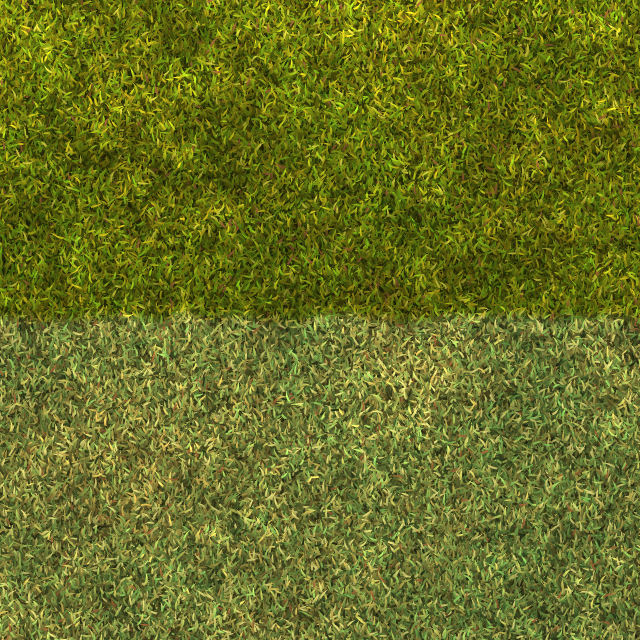
This texture is drawn by a Shadertoy shader. Its source:

```glsl
// A short-cropped lawn seen from above: a deep green strip over a paler, drier one.

// Blades; lengths are in grid cells
const int   LAYERS      = 8;
const float CELLS       = 95.0;   // grid cells across the canvas
const float HALF_WIDTH  = 0.15;
const float MIN_HALF    = 0.45;
const float MAX_HALF    = 0.86;
const float ANGLE_RANGE = 1.9;    // spread around upright, radians
const float MAX_BEND    = 0.35;

// Light and colour
const float MEAN_TONE   = 0.495;
const float TONE_SPREAD = 0.36;
const float MEAN_RED    = 0.92;   // red relative to green
const float RED_SPREAD  = 0.42;
const float LUSH_BLUE   = 0.13;   // blue relative to green, upper strip
const float DRY_BLUE    = 0.45;   // blue relative to green, lower strip
const vec3  STRAW       = vec3(0.75, 0.73, 0.36);
const vec3  RUST        = vec3(0.56, 0.36, 0.19);
const vec3  SOIL        = vec3(0.19, 0.20, 0.06);
const float RUST_SHARE  = 0.015;
const float LUSH_STRAW  = 0.04;
const float DRY_STRAW   = 0.09;

// Layout
const float SEAM_HEIGHT = 0.505;
const float SEAM_BLUR   = 0.012;
const float CLUMP_SCALE = 24.0;
const float PATCH_SCALE = 5.0;

// Integer hash: three random values in 0..1
vec3 hash3(ivec3 cell) {
    uvec3 v = uvec3(cell) * 1664525u + 1013904223u;
    v.x += v.y * v.z; v.y += v.z * v.x; v.z += v.x * v.y;
    v ^= v >> 16u;
    v.x += v.y * v.z; v.y += v.z * v.x; v.z += v.x * v.y;
    return vec3(v >> 8u) / 16777216.0;
}

float valueNoise(vec2 p, int seed) {
    ivec2 i = ivec2(floor(p));
    vec2 f = fract(p);
    f = f * f * (3.0 - 2.0 * f);
    float a = hash3(ivec3(i, seed)).x;
    float b = hash3(ivec3(i + ivec2(1, 0), seed)).x;
    float c = hash3(ivec3(i + ivec2(0, 1), seed)).x;
    float d = hash3(ivec3(i + ivec2(1, 1), seed)).x;
    return mix(mix(a, b, f.x), mix(c, d, f.x), f.y);
}

// Centred noise of two octaves
float cloud(vec2 p, int seed) {
    return 0.65 * valueNoise(p, seed) + 0.35 * valueNoise(p * 2.1 + 7.3, seed + 1) - 0.5;
}

// Colour of one blade; "dry" is 0 in the lush strip and 1 in the dry one
vec3 bladeColor(vec3 pick, float toneRandom, float dry, float patchHue) {
    float tone = MEAN_TONE + TONE_SPREAD * (pick.x + toneRandom - 1.0);
    float red = MEAN_RED + RED_SPREAD * (pick.y - 0.5) + patchHue;
    vec3 color = tone * vec3(red, 1.0, mix(LUSH_BLUE, DRY_BLUE, dry));
    float strawShare = mix(LUSH_STRAW, DRY_STRAW, dry) + 0.15 * patchHue;
    if (pick.z < strawShare) color = STRAW * vec3(1.0, 1.0, mix(0.6, 1.1, dry));
    if (pick.z > 1.0 - RUST_SHARE) color = RUST;
    return color;
}

// Lays one layer of scattered, bent, tapering blades over the colour below
vec3 addBlades(vec3 below, vec2 uv, int layer, float pixel, float dry, float patchHue) {
    float depth = float(layer) / float(LAYERS - 1);
    vec2 p = uv * CELLS + float(layer) * vec2(0.37, 0.61);
    ivec2 home = ivec2(floor(p));
    for (int y = -1; y <= 1; y++)
    for (int x = -1; x <= 1; x++) {
        ivec2 cell = home + ivec2(x, y);
        vec3 place = hash3(ivec3(cell, layer * 3 + 10));
        vec3 form  = hash3(ivec3(cell, layer * 3 + 11));
        vec3 pick  = hash3(ivec3(cell, layer * 3 + 12));

        float angle = 1.571 + ANGLE_RANGE * (place.z + form.x - 1.0);
        vec2 dir = vec2(cos(angle), sin(angle));
        vec2 q = p - vec2(cell) - place.xy;
        float along = dot(q, dir);
        float across = dot(q, vec2(-dir.y, dir.x)) - MAX_BEND * (2.0 * form.y - 1.0) * along * along;

        float halfLength = mix(MIN_HALF, MAX_HALF, form.z);
        float reach = along / halfLength;
        float width = HALF_WIDTH * (1.0 - 0.8 * smoothstep(-0.2, 1.0, reach));
        float edge = max(abs(across) - width, abs(along) - halfLength);
        float cover = clamp(0.5 - edge / pixel, 0.0, 1.0);

        // Roots and buried layers are darker
        float light = mix(0.6, 1.12, depth) * mix(0.85, 1.12, clamp(0.5 + 0.5 * reach, 0.0, 1.0));
        vec3 color = bladeColor(pick, fract(form.z * 61.0 + place.x), dry, patchHue);
        below = mix(below, color * light, cover);
    }
    return below;
}

void mainImage(out vec4 fragColor, in vec2 fragCoord) {
    vec2 uv = fragCoord / iResolution.y;
    float pixel = CELLS / iResolution.y;

    // Large-scale variation and the ragged seam between strips
    float clump = cloud(uv * CLUMP_SCALE, 1);
    float patchTone = cloud(uv * PATCH_SCALE, 3);
    float patchHue = 0.22 * cloud(uv * PATCH_SCALE + 31.7, 5);
    float seam = SEAM_HEIGHT + 0.02 * clump;
    float dry = 1.0 - smoothstep(seam - SEAM_BLUR, seam + SEAM_BLUR, uv.y);

    vec3 color = SOIL * mix(0.75, 1.15, dry);
    for (int layer = 0; layer < LAYERS; layer++)
        color = addBlades(color, uv, layer, pixel, dry, patchHue);

    // The lush strip darkens towards the seam
    float lushLight = mix(0.84, 1.0, smoothstep(SEAM_HEIGHT, 0.95, uv.y));
    color *= mix(lushLight, 1.04, dry) * (1.0 + mix(0.55, 0.35, dry) * clump + 0.2 * patchTone);
    fragColor = vec4(clamp(color, 0.0, 1.0), 1.0);
}
```
